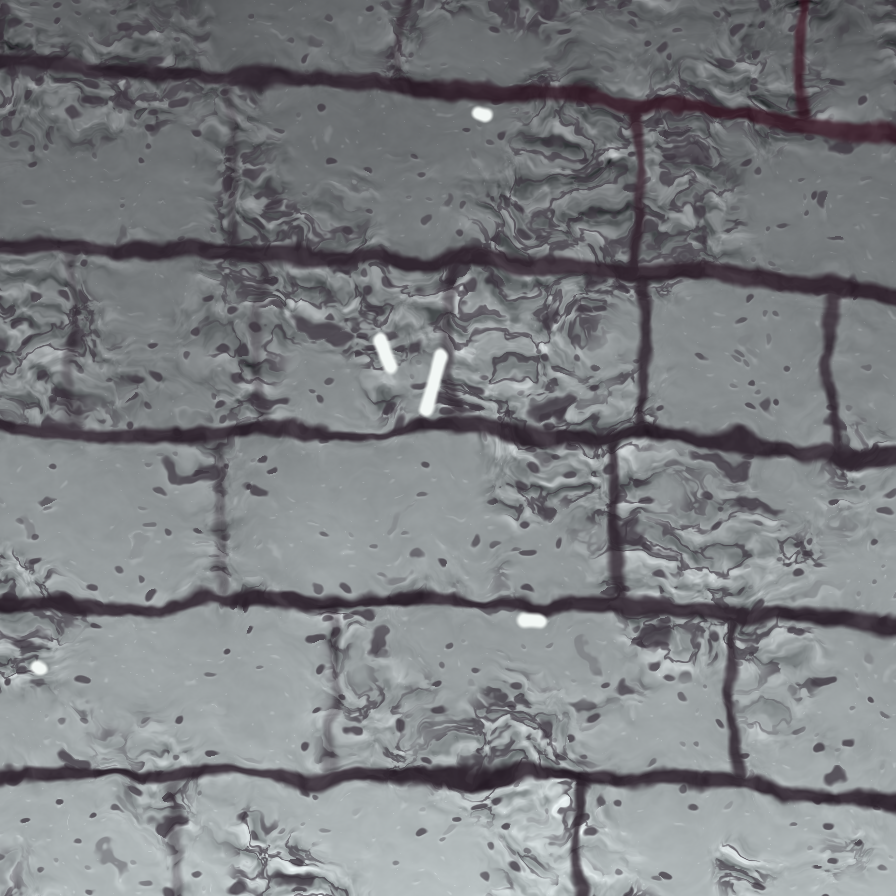
Write a WebGL 2 fragment shader that draws this texture.

```glsl
#version 300 es
precision highp float;
// Weathered grey stone wall: six sagging courses of blocks with dark purple mortar.
// Courses and joints come from folded coordinates; layered noise bends the edges and
// chips the faces, cellular noise digs the pits, and light fades toward the top.

uniform vec2 u_resolution;
out vec4 fragColor;

const float COURSE_HEIGHT = 0.1915;
const float LOWEST_BED = 0.135;
const float BED_HALF_WIDTH = 0.0085;
const float HEAD_HALF_WIDTH = 0.0045;
const float BLOCK_LENGTH = 0.45;
const float FIRST_JOINT[6] = float[6](0.195, 0.371, 0.241, 0.080, 0.260, 0.449);
const float EDGE_WOBBLE = 0.030;
const float RELIEF = 0.85;
const float PIT_DEPTH = 0.75;
const float FLECK_RADIUS = 0.008;

const vec3 STONE_LIGHT = vec3(0.70, 0.73, 0.735);
const vec3 STONE_DARK = vec3(0.375, 0.385, 0.395);
const vec3 MORTAR = vec3(0.20, 0.16, 0.20);
const vec3 MORTAR_RED = vec3(0.24, 0.11, 0.16);
const vec3 CREVICE = vec3(0.24, 0.21, 0.25);
const vec3 CHIP_WHITE = vec3(0.95, 0.97, 0.96);

// Bright chips as segments: start xy, end xy
const vec4 FLECKS[5] = vec4[5](
    vec4(0.494, 0.602, 0.475, 0.540), vec4(0.424, 0.622, 0.436, 0.590),
    vec4(0.534, 0.874, 0.541, 0.872), vec4(0.587, 0.309, 0.602, 0.309),
    vec4(0.043, 0.255, 0.046, 0.253));

vec2 hash2(vec2 p) {
    return fract(sin(vec2(dot(p, vec2(127.1, 311.7)), dot(p, vec2(269.5, 183.3)))) * 43758.55);
}

float valueNoise(vec2 p) {
    vec2 cell = floor(p), f = fract(p);
    f = f * f * (3.0 - 2.0 * f);
    float low = mix(hash2(cell).x, hash2(cell + vec2(1, 0)).x, f.x);
    float high = mix(hash2(cell + vec2(0, 1)).x, hash2(cell + vec2(1, 1)).x, f.x);
    return mix(low, high, f.y);
}

float layered(vec2 p) {
    float sum = 0.0, weight = 0.53;
    for (int i = 0; i < 4; i++) {
        sum += weight * valueNoise(p);
        p = mat2(1.6, 1.2, -1.2, 1.6) * p + 7.3;
        weight *= 0.5;
    }
    return sum;
}

// Distance to the nearest scattered point, and a random value for it
vec2 cellular(vec2 p) {
    vec2 base = floor(p), nearest = vec2(9.0, 0.0);
    for (int j = -1; j <= 1; j++)
        for (int i = -1; i <= 1; i++) {
            vec2 cell = base + vec2(i, j);
            float d = length(cell + hash2(cell) - p);
            if (d < nearest.x) nearest = vec2(d, hash2(cell + 41.0).y);
        }
    return nearest;
}

float segmentDistance(vec2 p, vec2 a, vec2 b) {
    vec2 along = b - a;
    return length(p - a - along * clamp(dot(p - a, along) / dot(along, along), 0.0, 1.0));
}

void main() {
    vec2 p = gl_FragCoord.xy / u_resolution;
    vec2 warp = vec2(layered(p * 17.0), layered(p * 17.0 + 37.0)) - 0.5;

    // Courses droop to the right; upper ones also tilt on the left
    float side = p.x - 0.5;
    float sag = 0.12 * pow(max(side, 0.0), 2.0) + 0.055 * smoothstep(0.5, 0.95, p.y) * side;
    float course = (p.y + sag + EDGE_WOBBLE * warp.y - LOWEST_BED) / COURSE_HEIGHT;
    float row = floor(course);
    float bed = abs(course - round(course)) * COURSE_HEIGHT;

    // Upright joints; one course has half-length blocks
    float blockLength = row == 2.0 ? BLOCK_LENGTH * 0.472 : BLOCK_LENGTH;
    float block = (p.x + EDGE_WOBBLE * warp.x - FIRST_JOINT[int(clamp(row + 1.0, 0.0, 5.0))]) / blockLength;
    float head = abs(block - round(block)) * blockLength;
    float crisp = smoothstep(0.42, 0.66, p.x);

    // Stone face lit from below, with broad mottling and a tone per block
    float light = 1.04 - 1.0 * p.y - 0.35 * side * side;
    light += 0.30 * (layered(p * 5.0 + 3.0) - 0.5) + 0.12 * (hash2(vec2(row, floor(block))).x - 0.5);
    light += 0.10 * (layered(p * vec2(75.0, 95.0)) - 0.5);
    vec3 color = mix(STONE_DARK, STONE_LIGHT, clamp(light, -0.15, 1.12));

    // Worn zones gather near joints and at the upper left
    float wear = smoothstep(0.46, 0.72, layered(p * 6.5 + 11.0) + 0.14 * p.y * (1.0 - p.x));
    wear += 0.75 * exp(-head / 0.022) * (1.0 - 0.6 * crisp) + 0.55 * exp(-bed / 0.016);
    wear = clamp(wear, 0.06, 1.0);
    vec2 grain = p * vec2(30.0, 44.0) + 3.0 * warp;
    float height = layered(grain);
    color += RELIEF * wear * (height - layered(grain + vec2(0.10, 0.30)));
    float crease = 1.0 - smoothstep(0.015, 0.075, abs(height - 0.43));
    color = mix(color, CREVICE, crease * smoothstep(0.25, 0.9, wear) * 0.65);

    // Pits at two scales, each with a pale lower lip
    for (int i = 0; i < 2; i++) {
        vec2 q = p * vec2(19.0, 27.0) * (1.0 + 1.2 * float(i)) + 2.2 * warp + 19.0 * float(i);
        vec2 pit = cellular(q), lip = cellular(q + vec2(0.0, 0.16));
        float radius = 0.40 * pow(pit.y, 3.0) * (0.7 + 0.5 * wear);
        float hole = 1.0 - smoothstep(radius * 0.55, radius + 0.02, pit.x);
        float rim = 1.0 - smoothstep(0.0, 0.40 * pow(lip.y, 3.0) + 0.02, lip.x);
        color += 0.07 * rim * (1.0 - hole);
        color = mix(color, CREVICE, hole * PIT_DEPTH * smoothstep(0.12, 0.30, radius));
    }

    // Mortar: beds thicken to the right, heads are clean only there
    float ragged = layered(p * vec2(15.0, 28.0) + 5.0) - 0.5;
    float bedWidth = BED_HALF_WIDTH * (0.65 + 0.5 * p.x + 0.25 * p.y + 1.7 * ragged);
    float bedMask = 1.0 - smoothstep(bedWidth * 0.55, bedWidth + 0.004, bed);
    float headWidth = HEAD_HALF_WIDTH * (1.0 + 2.0 * ragged) + 0.008 * exp(-bed / 0.012);
    float headMask = (1.0 - smoothstep(headWidth * 0.4, headWidth + 0.005, head)) * mix(0.4, 0.85, crisp);
    vec3 mortar = mix(MORTAR, MORTAR_RED, smoothstep(0.6, 1.0, p.y) * smoothstep(0.3, 0.9, p.x));
    mortar += 0.18 * (height - 0.5);
    color = mix(color, mortar, max(bedMask * 0.93, headMask));

    // White chips
    for (int i = 0; i < 5; i++) {
        float d = segmentDistance(p + 0.012 * warp, FLECKS[i].xy, FLECKS[i].zw);
        color = mix(color, CHIP_WHITE, 1.0 - smoothstep(FLECK_RADIUS * 0.6, FLECK_RADIUS * 1.3, d));
    }
    fragColor = vec4(clamp(color, 0.0, 1.0), 1.0);
}
```
